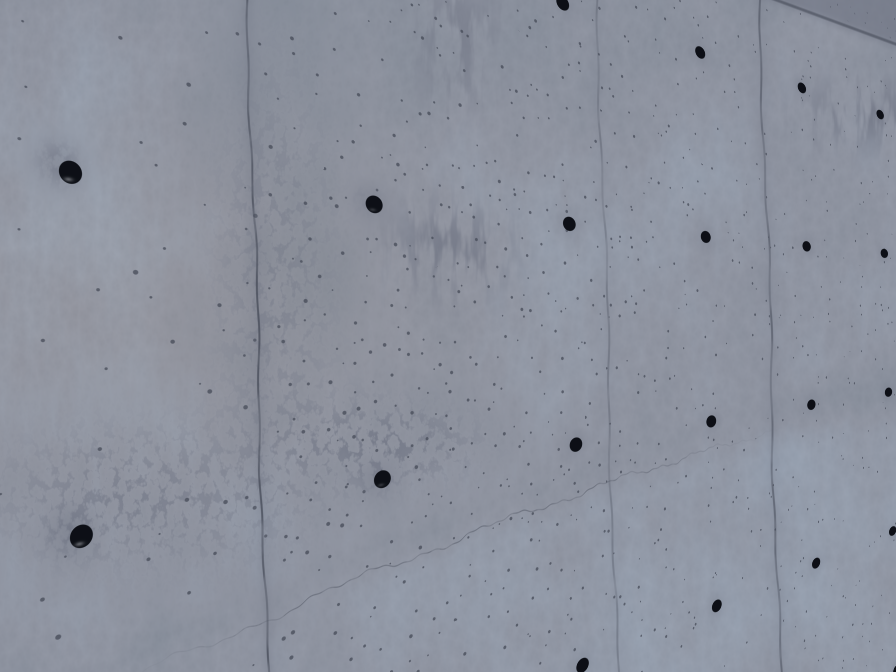
This texture is drawn by a WebGL 1 fragment shader. Its source:

```glsl
precision highp float;
// Cast concrete wall seen at an angle: a receding grid of tie holes, formwork
// seams, a wandering crack, small air pits and mottled stains. Holes, seams and
// pits live in wall coordinates (column, row); stains use cellular noise.
uniform vec2 u_resolution;

const vec3 MID = vec3(0.56, 0.58, 0.63);
const vec3 SHADE = vec3(0.52, 0.55, 0.60);
const vec3 LIGHT = vec3(0.59, 0.63, 0.69);
const vec3 STAIN = vec3(0.43, 0.45, 0.51);
const vec3 LINE = vec3(0.27, 0.29, 0.34);
const vec3 HOLE = vec3(0.05, 0.06, 0.085);

const float NEAR_SPACING = 0.5417;  // row spacing at column 0
const float SHRINK = 0.3245;        // perspective shrink per column
const float HORIZON = 0.4514;       // eye level, from the top
const float TILT = 0.03;            // lean of the verticals
const float HOLE_RADIUS = 0.031;    // in row spacings
const vec3 SEAMS = vec3(0.541, 2.225, 3.577);      // columns of the seams
const vec3 SEAM_STRENGTH = vec3(0.75, 0.32, 0.55);
const vec2 PIT_GRID = vec2(16.0, 18.0);

vec2 hash2(vec2 p) {
  vec2 k = vec2(dot(p, vec2(127.1, 311.7)), dot(p, vec2(269.5, 183.3)));
  return fract(sin(k) * 4375.85);
}

// Nearest feature point: distance and a random id
vec2 cellular(vec2 p) {
  vec2 base = floor(p), best = vec2(9.0, 0.0);
  for (int j = -1; j <= 1; j++) {
    for (int i = -1; i <= 1; i++) {
      vec2 cell = base + vec2(float(i), float(j));
      float d = length(cell + hash2(cell) - p);
      if (d < best.x) best = vec2(d, hash2(cell + 37.0).x);
    }
  }
  return best;
}

// Layered cellular noise, about 0.45 on average
float mottle(vec2 p) {
  float sum = 0.0, amp = 0.5;
  for (int i = 0; i < 3; i++) {
    sum += amp * cellular(p).x;
    p = mat2(1.6, 1.2, -1.2, 1.6) * p + 5.3;
    amp *= 0.55;
  }
  return sum * 1.08;
}

float blob(vec2 p, vec2 centre, vec2 size) {
  vec2 d = (p - centre) / size;
  return exp(-dot(d, d));
}

float stroke(float d, float halfWidth, float px) {
  return 1.0 - smoothstep(halfWidth - 0.5 * px, halfWidth + px, abs(d));
}

// Canvas to wall: column, row, row spacing, canvas width of one column
vec4 wallMap(vec2 p) {
  float x = p.x - TILT * (p.y - 0.347);
  float spacing = NEAR_SPACING - 0.2941 * (x - 0.1076)
                + 0.0225 * (x - 0.1076) * (x - 0.58);
  float slope = 0.2941 - 0.045 * (x - 0.344);
  float column = (NEAR_SPACING / spacing - 1.0) / SHRINK;
  float row = (p.y - HORIZON) / spacing + 0.36;
  return vec4(column, row, spacing, spacing * spacing * SHRINK / (slope * NEAR_SPACING));
}

void main() {
  float px = 1.0 / u_resolution.y;
  vec2 p = gl_FragCoord.xy * px;
  p.y = 1.0 - p.y;  // measured from the top
  vec4 wall = wallMap(p);
  float cloud = mottle(p * vec2(5.0, 3.5)) - 0.45;
  float grain = mottle(p * vec2(62.0, 46.0));
  float streak = mottle(p * vec2(42.0, 9.0));

  // Broad tone, lighter below the crack and towards the left
  float wobble = 0.012 * sin(wall.x * 9.0) + 0.007 * sin(wall.x * 27.0 + 1.0)
               + 0.003 * sin(wall.x * 83.0);
  float crack = (wall.y - 1.45 + 0.14 * wall.x - 0.0134 * wall.x * wall.x + wobble) * wall.z;
  float tone = 0.5 * smoothstep(-0.01, 0.04, crack) * smoothstep(0.1, 0.9, p.x)
             + 0.45 * blob(p, vec2(0.08, 0.42), vec2(0.28, 0.4))
             + 0.3 * blob(p, vec2(0.95, 0.4), vec2(0.3, 0.3))
             - 0.6 * blob(p, vec2(0.43, 0.35), vec2(0.1, 0.4))
             - 0.35 * blob(p, vec2(0.65, 0.0), vec2(0.5, 0.18))
             - 0.35 * stroke(crack + 0.03, 0.005, 0.04)
             + cloud * 1.5 + (streak - 0.45) * 0.5;
  vec3 color = mix(MID, tone > 0.0 ? LIGHT : SHADE, min(abs(tone), 1.2));
  color += vec3(0.014, 0.002, -0.01) * blob(p, vec2(0.25, 0.45), vec2(0.5, 0.3));
  color += (grain - 0.45) * 0.035;

  // Mottled and streaky stains
  float mottled = blob(p, vec2(0.41, 0.4), vec2(0.09, 0.3)) * 0.6
                + blob(p, vec2(0.57, 0.66), vec2(0.13, 0.06))
                + blob(p, vec2(0.2, 0.74), vec2(0.2, 0.1)) * 0.8;
  float streaked = blob(p, vec2(0.67, 0.37), vec2(0.09, 0.07))
                 + blob(p, vec2(0.68, 0.06), vec2(0.06, 0.1)) * 0.8
                 + blob(p, vec2(1.29, 0.17), vec2(0.1, 0.05));
  float dirt = mottled * smoothstep(0.4, 0.62, grain) + streaked * smoothstep(0.34, 0.62, streak);
  color = mix(color, STAIN, min(dirt * 0.7, 0.8));

  // Air pits, densest in the middle
  vec2 pit = cellular(wall.xy * PIT_GRID);
  float density = 0.1 + 0.35 * blob(p, vec2(0.66, 0.5), vec2(0.32, 0.55));
  float pitPx = px * PIT_GRID.y / wall.z;
  float pitRadius = 0.03 + 0.08 * fract(pit.y * 57.0);
  color = mix(color, LINE, stroke(pit.x, pitRadius, pitPx) * step(pit.y, density) * 0.75);

  // Formwork seams with a soft shadow, then the crack
  float sway = 0.0025 * sin(p.y * 11.0) + 0.0012 * sin(p.y * 47.0);
  vec3 seam = (wall.x - SEAMS) * wall.w + sway;
  float wear = 0.55 + 0.45 * smoothstep(0.3, 0.55, streak);
  for (int i = 0; i < 3; i++) {
    color = mix(color, STAIN, 0.4 * SEAM_STRENGTH[i] * exp(-abs(seam[i]) * 90.0));
    color = mix(color, LINE, SEAM_STRENGTH[i] * wear * stroke(seam[i], 0.0011, px));
  }
  float crackFade = smoothstep(0.15, 0.5, p.x) * (1.0 - smoothstep(0.85, 1.2, p.x));
  color = mix(color, LINE, 0.42 * wear * crackFade * stroke(crack, 0.0006, px));

  // Shadowed edge in the upper right corner
  float edge = (p.y - 0.369 * (p.x - 1.155)) * 0.94;
  color = mix(color, STAIN, 0.6 * (1.0 - smoothstep(-0.01, 0.015, edge)));
  color = mix(color, LINE, 0.6 * stroke(edge, 0.0015, px * 1.5));

  // Tie holes with a smudged rim and a faint glint inside the near ones
  vec2 offset = (fract(wall.xy + 0.5) - 0.5) * vec2(wall.w, wall.z) / wall.z;
  offset.x *= mix(1.0, 1.25, smoothstep(0.0, 4.0, wall.x));
  float near = 1.0 - smoothstep(0.3, 1.6, wall.x);
  float smudge = blob(offset, vec2(-0.03, -0.02) * near, vec2(0.065));
  color = mix(color, STAIN, smudge * (0.25 + 0.4 * near * smoothstep(0.25, 0.6, grain)));
  vec3 inside = HOLE + 0.3 * near * blob(offset, vec2(-0.006, 0.02), vec2(0.012, 0.006));
  color = mix(color, inside, stroke(length(offset), HOLE_RADIUS, px / wall.z));

  gl_FragColor = vec4(color, 1.0);
}
```
